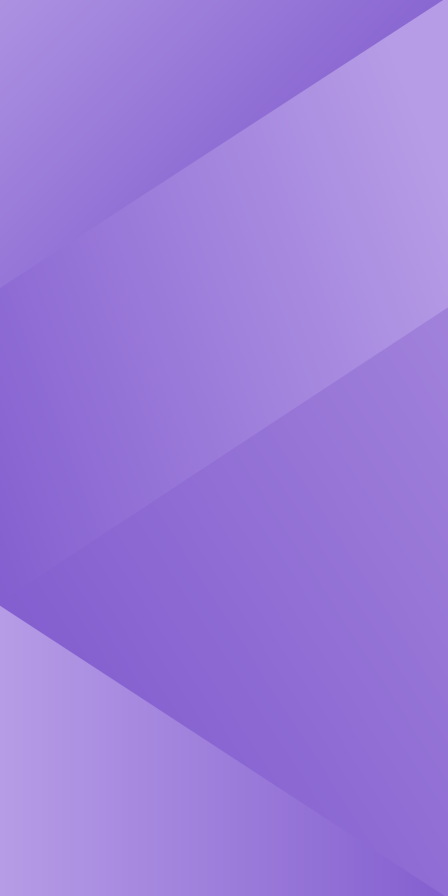
Reproduce this background procedurally as a Shadertoy shader.

```glsl
// Overlapping lavender paper-like panels with diagonal edges and soft gradients.

const vec3 PALE   = vec3(0.714, 0.612, 0.902);
const vec3 LILAC  = vec3(0.675, 0.570, 0.885);
const vec3 MAUVE  = vec3(0.630, 0.508, 0.857);
const vec3 VIOLET = vec3(0.538, 0.402, 0.820);
const vec3 DEEP   = vec3(0.514, 0.371, 0.812);

// Coverage of the area above a line running from the left to the right side.
float aboveLine(vec2 p, float leftY, float rightY, float pixel) {
    float slope = rightY - leftY;
    float dist = (p.y - leftY - slope * p.x) / sqrt(1.0 + slope * slope);
    return smoothstep(-0.7 * pixel, 0.7 * pixel, dist);
}

// Linear gradient that starts at a point and grows along an axis.
vec3 gradient(vec2 p, vec2 start, vec2 axis, vec3 from, vec3 to) {
    return mix(from, to, clamp(dot(p - start, axis), 0.0, 1.0));
}

void mainImage(out vec4 fragColor, in vec2 fragCoord) {
    // Canvas is one unit wide and two units tall.
    vec2 p = fragCoord / iResolution.xy * vec2(1.0, 2.0);
    float pixel = 1.0 / iResolution.x;
    vec2 foldPoint = vec2(0.0, 0.65);

    // Panel gradients
    vec3 corner = gradient(p, vec2(0.0, 2.0), vec2(1.0, -1.0), LILAC, VIOLET);
    vec3 band   = gradient(p, foldPoint, vec2(0.74, 0.28), DEEP, PALE);
    vec3 body   = gradient(p, foldPoint, vec2(0.70, 0.45), DEEP, MAUVE);
    vec3 base   = gradient(p, vec2(0.0), vec2(1.0, 0.0), PALE, DEEP);

    // Stack the panels from the bottom upward
    vec3 color = mix(base, body, aboveLine(p, 0.648, -0.005, pixel));
    color = mix(color, band, aboveLine(p, 0.656, 1.314, pixel));
    color = mix(color, corner, aboveLine(p, 1.357, 2.007, pixel));

    fragColor = vec4(color, 1.0);
}
```
